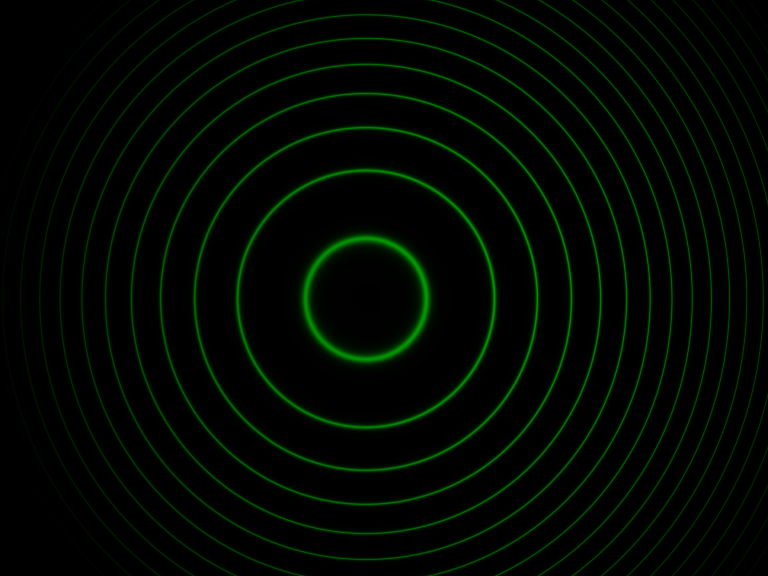
Write a WebGL 2 fragment shader that draws this background.

```glsl
#version 300 es
precision highp float;
// Glowing green interference rings on black, crowding together outwards.
// The phase grows with the squared radius, so rings are evenly spaced in area;
// each one is a soft peak in phase, dimmed by an off-centre vignette.

uniform vec2 u_resolution;
out vec4 fragColor;

// Soft peak around every whole phase; pixelPhase is the phase step of one pixel.
float ringGlow(float phase, float pixelPhase) {
    float offset = phase - round(phase);
    // Widen and dim rings that are thinner than a pixel.
    float width = length(vec2(0.04, 0.35 * pixelPhase));
    float falloff = 1.0 + offset * offset / (width * width);
    return 0.04 / width * pow(falloff, -1.5);
}

void main() {
    // Canvas units: height is 1, origin at the lower left.
    vec2 uv = gl_FragCoord.xy / u_resolution.y;
    float aspect = u_resolution.x / u_resolution.y;

    // Rings at radius^2 = 0.011 + 0.03873 * k
    vec2 toRings = uv - vec2(0.4766 * aspect, 0.481);
    float phase = (dot(toRings, toRings) - 0.011) / 0.03873;
    float pixelPhase = 2.0 * length(toRings) / (0.03873 * u_resolution.y);

    // Brightness fades with distance from a point right of the ring centre.
    vec2 toLight = (uv - vec2(0.56 * aspect, 0.495)) / 0.77;
    float fade = max(1.0 - dot(toLight, toLight), 0.0);

    vec3 ringGreen = vec3(0.0, 0.61, 0.0);
    fragColor = vec4(ringGreen * fade * ringGlow(phase, pixelPhase), 1.0);
}
```
